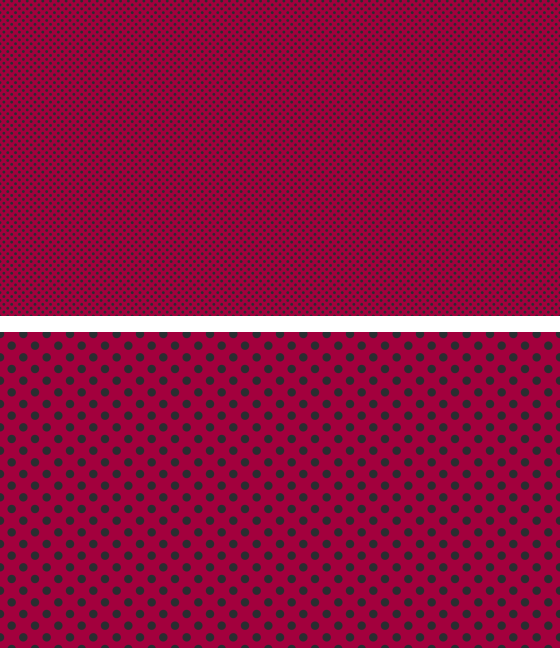
Top, the full canvas; bottom, a detail of the centre.
A WebGL 1 fragment shader for this pattern:

```glsl
precision highp float;
// Fine staggered grid of small charcoal dots on a flat crimson ground.

uniform vec2 u_resolution;

// Distance to the nearest dot centre on a unit square lattice
float latticeDistance(vec2 p) {
    return length(fract(p + 0.5) - 0.5);
}

void main() {
    // 72 cells span the width; cells are square
    float cellPixels = u_resolution.x / 72.0;
    vec2 p = gl_FragCoord.xy / cellPixels;

    // Two interleaved lattices: cell corners and cell centres
    float d = min(latticeDistance(p), latticeDistance(p + 0.5));

    // Soft dot edge, about one pixel wide
    float soft = 0.7 / cellPixels;
    float dot_ = 1.0 - smoothstep(0.18 - soft, 0.18 + soft, d);

    vec3 crimson = vec3(0.64, 0.0, 0.24);
    vec3 charcoal = vec3(0.16, 0.175, 0.19);
    gl_FragColor = vec4(mix(crimson, charcoal, dot_), 1.0);
}
```
